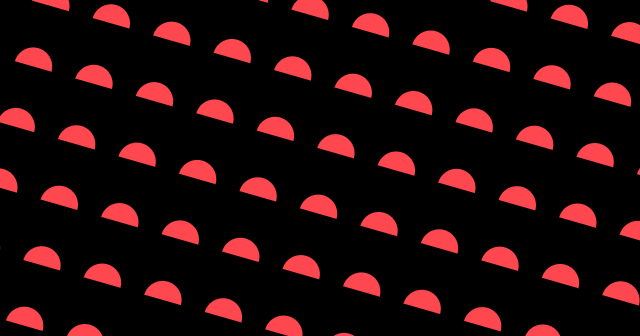
A Shadertoy shader for this pattern:

```glsl
// Lengths are fractions of the canvas width
const float CELL = 0.0983;                     // lattice spacing
const float RADIUS = 0.0297;                   // half-disc radius
const float TILT = radians(16.0);              // clockwise lattice tilt
const vec2 ANCHOR = vec2(-0.0702, 0.0503);     // one base midpoint, from canvas centre
const vec3 BACKGROUND = vec3(0.0);
const vec3 CORAL = vec3(1.0, 0.28, 0.31);

// Signed distance to the upper half of a disc resting on y = 0
float halfDisc(vec2 p, float radius) {
    return max(length(p) - radius, -p.y);
}

// Rotate into the tilted lattice frame
vec2 toLattice(vec2 p) {
    float c = cos(TILT), s = sin(TILT);
    return vec2(c * p.x - s * p.y, s * p.x + c * p.y);
}

void mainImage(out vec4 fragColor, in vec2 fragCoord) {
    float pixel = 1.0 / iResolution.x;
    vec2 p = (fragCoord - 0.5 * iResolution.xy) * pixel;

    // Square repeat, centred on each base midpoint
    vec2 lattice = toLattice(p - ANCHOR) / CELL;
    vec2 local = (fract(lattice + 0.5) - 0.5) * CELL;

    // Antialiased fill
    float coverage = clamp(0.5 - halfDisc(local, RADIUS) / pixel, 0.0, 1.0);
    fragColor = vec4(mix(BACKGROUND, CORAL, coverage), 1.0);
}
```
